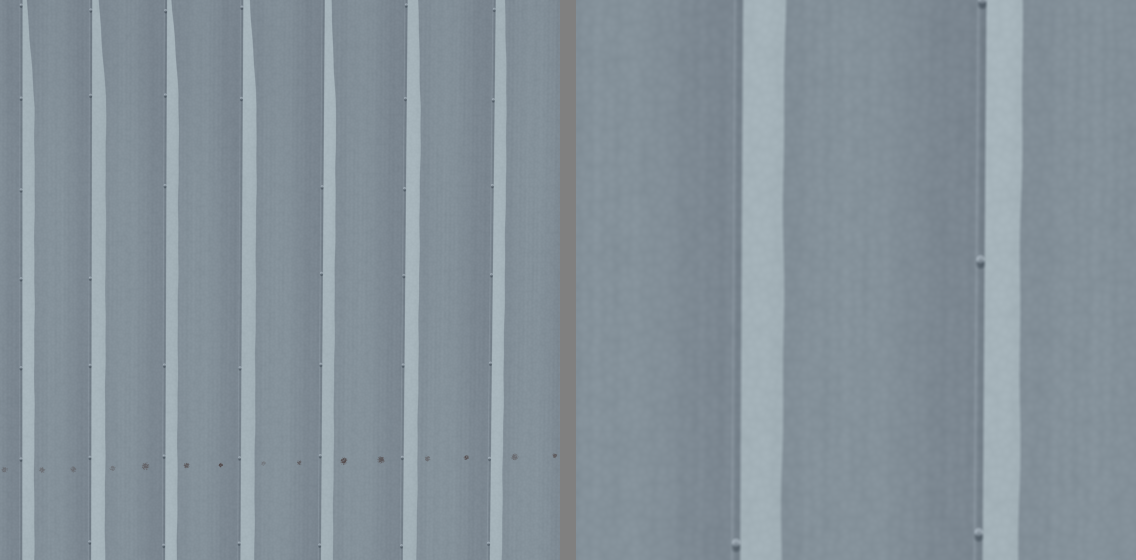
Left, the full canvas; right, a detail of the centre.
A three.js fragment shader for this texture:

```glsl
// Blue-grey ribbed metal cladding with seven pale vertical ribs, rivets and rust spots.
varying vec2 vUv;

const float TAU = 6.28318;
const vec3 PANEL_LIGHT = vec3(0.517, 0.567, 0.602);
const vec3 PANEL_DARK = vec3(0.478, 0.523, 0.562);
const vec3 RIB_COLOR = vec3(0.645, 0.700, 0.727);
const vec3 RUST = vec3(0.31, 0.27, 0.27);

// Rib spacing widens to the right: x = START + STEP * i + GROWTH * i * i
const float START = 0.0508;
const float STEP = 0.1224;
const float GROWTH = 0.00293;

float hash(vec2 p) {
  return fract(sin(dot(p, vec2(127.1, 311.7))) * 43758.5453);
}

// Distance to the nearest scattered point
float cellular(vec2 p) {
  vec2 cell = floor(p);
  float nearest = 1.5;
  for (int y = -1; y <= 1; y++) {
    for (int x = -1; x <= 1; x++) {
      vec2 c = cell + vec2(float(x), float(y));
      vec2 point = c + vec2(hash(c), hash(c + 19.7));
      nearest = min(nearest, distance(p, point));
    }
  }
  return nearest;
}

float ribCenter(float i) {
  return START + STEP * i + GROWTH * i * i;
}

float ribIndex(float x) {
  return (sqrt(STEP * STEP + 4.0 * GROWTH * (x - START)) - STEP) / (2.0 * GROWTH);
}

float band(float x, float left, float right, float soft) {
  return smoothstep(left - soft, left + soft, x) * (1.0 - smoothstep(right - soft, right + soft, x));
}

float halfWidth(float i) {
  return mix(0.0107, 0.0124, mod(i, 2.0));
}

// Right edge narrows toward the top, less so on the ribs to the right
float ribRight(float i, float y) {
  float taper = mix(0.0135, 0.0045, smoothstep(2.5, 6.0, i));
  float start = 0.79 + 0.05 * hash(vec2(i, 4.0));
  float wobble = 0.0004 * sin(y * 31.0 + i * 2.0) + 0.0003 * sin(y * 73.0 + i);
  return halfWidth(i) - taper * clamp((y - start) / (1.0 - start), 0.0, 1.0) + wobble;
}

vec3 panelColor(vec2 p, float across) {
  float shade = smoothstep(0.40, 0.82, across) * (1.0 - 0.35 * smoothstep(0.86, 0.98, across));
  shade += 0.35 * (1.0 - smoothstep(0.08, 0.32, across));
  shade += 0.30 * smoothstep(0.65, 1.0, p.y) + 0.10 * sin(p.y * 7.0 + p.x * 5.0);
  vec3 color = mix(PANEL_LIGHT, PANEL_DARK, clamp(shade, 0.0, 1.15));
  // Fine rolled streaks
  float streak = sin(p.x * TAU * 128.0) * (0.6 + 0.4 * sin(p.x * 83.0 + 2.0 * sin(p.y * 9.0)));
  return color + 0.005 * streak + 0.003 * sin(p.x * TAU * 47.0);
}

// Two fastener stains per panel, each with its own strength and ragged outline
float rustSpot(vec2 p, float panel, float across) {
  float slot = across < 0.425 ? 0.20 : 0.65;
  vec2 id = vec2(panel, slot * 20.0);
  vec2 center = vec2(ribCenter(panel + slot), 0.160 + 0.025 * p.x);
  center.y += 0.004 * (hash(id + 3.0) - 0.5);
  float radius = mix(0.0040, 0.0075, hash(id + 8.0));
  float ragged = cellular(p * 330.0);
  float body = 1.0 - smoothstep(0.45, 1.2, length(p - center) / radius + 0.5 * (ragged - 0.4));
  return body * mix(0.30, 0.95, hash(id + 1.0)) * (1.0 - 0.4 * smoothstep(0.35, 0.8, ragged));
}

// Tiny fasteners down the left edge of each rib; returns signed brightness
float rivet(float offset, float y, float i) {
  float row = floor((y - 0.107) / 0.16);
  vec2 id = vec2(i, row);
  float centerY = 0.187 + 0.16 * row + 0.012 * (hash(id) - 0.5);
  float d = length(vec2(offset, y - centerY));
  float dotMask = 1.0 - smoothstep(0.0012, 0.0035, d);
  float shadow = 1.0 - smoothstep(0.001, 0.004, length(vec2(offset, y - centerY + 0.003)));
  return (0.14 * dotMask - 0.13 * shadow) * step(0.25, hash(id + 6.0));
}

void main() {
  // Ribs lean slightly more toward the right side
  vec2 p = vec2(vUv.x * (1.0 - 0.012 * (vUv.y - 0.5)), vUv.y);
  float u = ribIndex(p.x);
  float panel = floor(u);
  float across = u - panel;
  float rib = floor(u + 0.5);
  float offset = p.x - ribCenter(rib);
  float left = -halfWidth(rib);

  // Panel, seam beside the rib, then stains
  vec3 color = panelColor(p, across);
  color -= 0.035 * band(offset, left - 0.0032, left, 0.0012);
  color += 0.030 * band(offset, left - 0.0058, left - 0.0042, 0.0010);
  color = mix(color, RUST, rustSpot(p, panel, across));

  // Pale rib with a faint vertical variation
  vec3 ribTone = RIB_COLOR + 0.010 * sin(p.y * 5.0 + rib) - 0.012 * smoothstep(0.0, 0.012, offset);
  color = mix(color, ribTone, band(offset, left, ribRight(rib, p.y), 0.0014));
  color += rivet(offset - left + 0.0025, p.y, rib);

  // Mottled grain
  color += 0.020 * (0.5 - cellular(p * 190.0)) + 0.012 * (0.5 - cellular(p * 60.0 + 7.0));
  gl_FragColor = vec4(color, 1.0);
}
```
